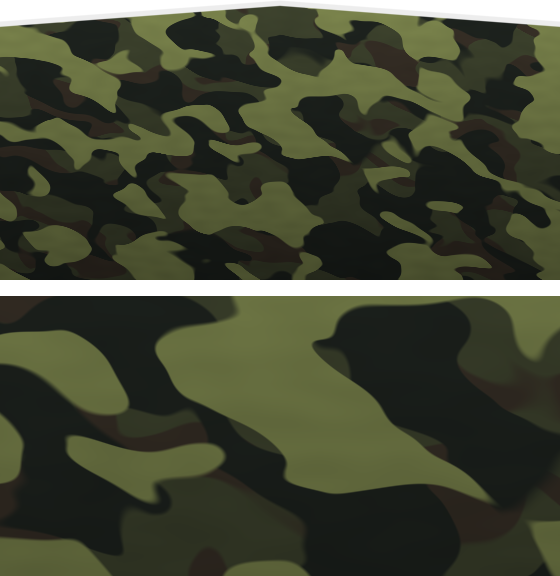
Top, the full canvas; bottom, a detail of the centre.
This texture is drawn by a Shadertoy shader. Its source:

```glsl
vec2 randomGradient(vec2 cell) {
    float h = fract(sin(dot(cell, vec2(127.1, 311.7))) * 43758.55);
    return vec2(cos(6.2832 * h), sin(6.2832 * h));
}

float gradientNoise(vec2 p) {
    vec2 i = floor(p), f = p - i;
    vec2 u = f * f * f * (f * (f * 6.0 - 15.0) + 10.0);
    vec2 e = vec2(0.0, 1.0);
    float bottom = mix(dot(randomGradient(i), f),
                       dot(randomGradient(i + e.yx), f - e.yx), u.x);
    float top = mix(dot(randomGradient(i + e.xy), f - e.xy),
                    dot(randomGradient(i + e.yy), f - e.yy), u.x);
    return mix(bottom, top, u.y);
}

// Wide lobed patches that lean down to the right
float patches(vec2 p, float seed) {
    vec2 q = vec2(p.x, p.y + 0.22 * p.x) * vec2(4.2, 7.6) + seed;
    q += 0.55 * vec2(gradientNoise(q * 1.3 + 7.3), gradientNoise(q * 1.3 + 31.9));
    return gradientNoise(q) + 0.36 * gradientNoise(q * 2.1 + 13.7);
}

float cover(float value, float level) {
    return smoothstep(level - 0.024, level + 0.024, value);
}

void mainImage(out vec4 fragColor, in vec2 fragCoord) {
    vec2 p = fragCoord / iResolution.y;
    float halfWidth = 0.5 * iResolution.x / iResolution.y;

    // Camouflage layers, from the base upwards
    vec3 color = vec3(0.200, 0.218, 0.148);
    color = mix(color, vec3(0.180, 0.155, 0.125), cover(patches(p, 41.3), 0.10));
    color = mix(color, vec3(0.098, 0.115, 0.100), cover(patches(p, 17.6), 0.0));
    color = mix(color, vec3(0.400, 0.430, 0.248), cover(patches(p, 83.2), 0.105));

    // Light falls off downwards, with faint mottling in the cloth
    color *= mix(0.70, 1.20, p.y) + 0.06 * gradientNoise(p * vec2(12.0, 30.0));

    // Pale gable trim and white background
    float roof = 0.979 - 0.075 * abs(p.x - halfWidth) / halfWidth;
    float above = p.y - roof;
    color = mix(color, vec3(0.93), smoothstep(-0.003, 0.003, above));
    color = mix(color, vec3(1.0), smoothstep(0.016, 0.022, above));

    fragColor = vec4(color, 1.0);
}
```
